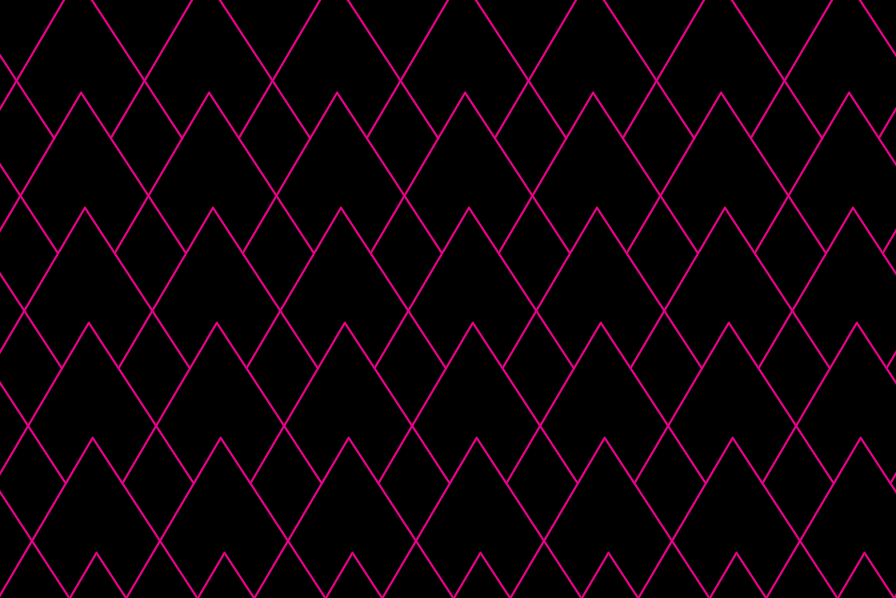
Write a Shadertoy shader that draws this pattern.

```glsl
// Overlapping rows of thin magenta peaks on black, seven peaks across.
// Each row is a set of rays falling from its apexes; rows are painted from
// top to bottom, and every row's black peaks hide the lines behind them.

const vec3 BACKGROUND = vec3(0.0);
const vec3 MAGENTA = vec3(0.925, 0.0, 0.549);

// Lengths are in canvas widths, with y measured down from the top edge.
const int ROWS = 12;
const float PITCH = 1.0 / 7.0;                      // apex to apex along a row
const vec2 FIRST_APEX = vec2(0.0862, -0.0250);
const vec2 ROW_STEP = vec2(0.0043, 0.1284);         // each row drifts right
const float LEFT_SLOPE = -0.588;                    // sideways run per unit of drop
const float RIGHT_SLOPE = 0.653;
const float LINE_WIDTH = 0.00238;

// Distance to a ray that starts at the origin
float rayDistance(vec2 p, vec2 direction) {
    vec2 d = normalize(direction);
    return length(p - d * max(dot(p, d), 0.0));
}

// Distance to the nearest of many parallel rays, one from each apex
float raysDistance(vec2 p, float slope, float pitch) {
    float run = slope * p.y;
    float offset = mod(p.x - run + 0.5 * pitch, pitch) - 0.5 * pitch;
    return rayDistance(vec2(offset + run, p.y), vec2(slope, 1.0));
}

// Horizontal depth inside the union of a row's peaks, negative outside
float peaksDepth(vec2 p, float leftSlope, float rightSlope, float pitch) {
    float x = mod(p.x, pitch);
    return max(rightSlope * p.y - x, x - pitch - leftSlope * p.y);
}

// Antialiased coverage of a region that is positive inside
float coverage(float inside, float pixel) {
    return clamp(inside / pixel + 0.5, 0.0, 1.0);
}

void mainImage(out vec4 fragColor, in vec2 fragCoord) {
    float pixel = 1.0 / iResolution.x;
    vec2 p = vec2(fragCoord.x, iResolution.y - fragCoord.y) * pixel;

    float ink = 0.0;
    for (int row = 0; row < ROWS; row++) {
        vec2 q = p - FIRST_APEX - float(row) * ROW_STEP;

        // Black body of the peaks covers the rows behind
        ink *= 1.0 - coverage(peaksDepth(q, LEFT_SLOPE, RIGHT_SLOPE, PITCH), pixel);

        // Both outlines, which cross freely within their own row
        float edge = min(raysDistance(q, LEFT_SLOPE, PITCH),
                         raysDistance(q, RIGHT_SLOPE, PITCH));
        ink = max(ink, coverage(0.5 * LINE_WIDTH - edge, pixel));
    }

    fragColor = vec4(mix(BACKGROUND, MAGENTA, ink), 1.0);
}
```
